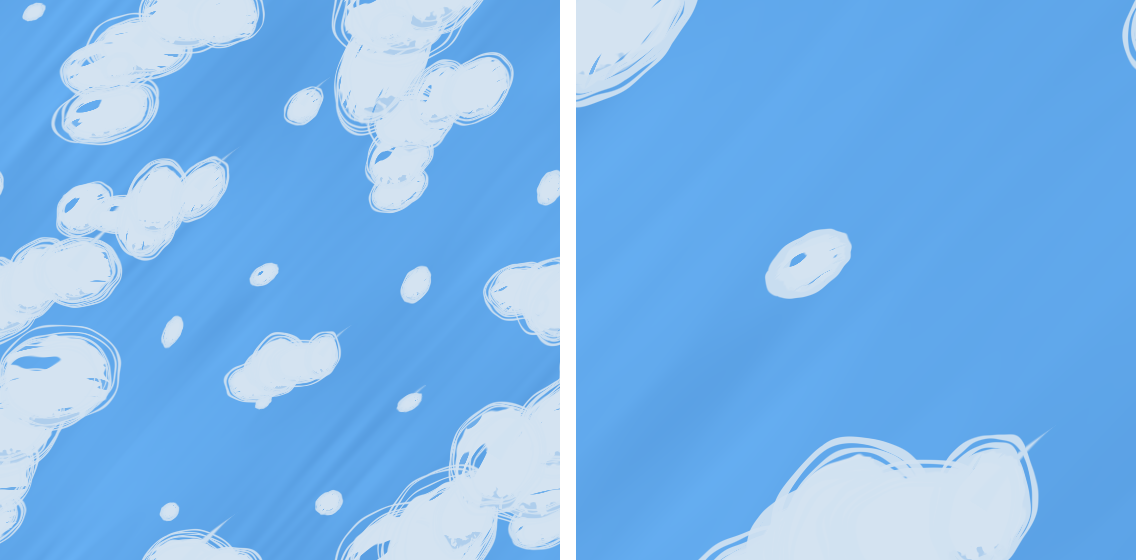
Left, the full canvas; right, a detail of the centre.
Reproduce this texture procedurally as a WebGL 1 fragment shader.

```glsl
precision highp float;
// Hand-painted sky: slanting brush streaks on blue, with scribbled pale clouds.
// Clouds are chains of puffs spread by a low-discrepancy sequence that wraps at
// the canvas edge; every puff is a ragged fill plus loose looping pen strokes.
uniform vec2 u_resolution;

const vec3 SKY_DEEP = vec3(0.345, 0.620, 0.885);
const vec3 SKY_LIGHT = vec3(0.395, 0.680, 0.945);
const vec3 CLOUD_PALE = vec3(0.830, 0.890, 0.945);
const vec3 CLOUD_SHADE = vec3(0.670, 0.800, 0.925);
const vec2 SPREAD = vec2(0.7549, 0.5698);      // step between scattered items
const vec2 CLOUD_START = vec2(0.25, 0.63);
const vec2 WISP_START = vec2(0.43, 0.22);
const float GOLDEN = 0.618;
const float BRUSH_ANGLE = 0.84;
const float CLOUD_LENGTH = 0.29;
const float PUFF_RADIUS = 0.122;
const float PEN_WIDTH = 0.0014;
const int CLOUDS = 7;
const int PUFFS = 5;
const int WISPS = 13;
const int LOOPS = 8;

float hash(vec2 p) {
  return fract(sin(dot(p, vec2(127.1, 311.7))) * 43758.55);
}

vec2 hash2(vec2 p) {
  return vec2(hash(p), hash(p + 37.3));
}

float corner(vec2 cell, vec2 offset) {
  float angle = 6.2832 * hash(cell);
  return dot(vec2(cos(angle), sin(angle)), offset);
}

float gradientNoise(vec2 p) {
  vec2 i = floor(p), f = fract(p);
  vec2 w = f * f * f * (f * (f * 6.0 - 15.0) + 10.0);
  vec2 e = vec2(1.0, 0.0);
  return mix(mix(corner(i, f), corner(i + e.xy, f - e.xy), w.x),
             mix(corner(i + e.yx, f - e.yx), corner(i + e.xx, f - e.xx), w.x), w.y);
}

vec2 rotate(vec2 p, float angle) {
  float c = cos(angle), s = sin(angle);
  return vec2(c * p.x + s * p.y, c * p.y - s * p.x);
}

// Shortest offset on a canvas that repeats every unit.
vec2 wrapOffset(vec2 d) {
  return d - floor(d + 0.5);
}

vec3 paintSky(vec2 p) {
  vec2 b = rotate(p, BRUSH_ANGLE);
  float wash = gradientNoise(p * 2.6 + 4.0);
  float broad = gradientNoise(b * vec2(1.1, 6.0) + 11.0);
  float band = smoothstep(-0.06, 0.06, gradientNoise(b * vec2(1.6, 13.0) + 23.0)) - 0.5;
  float hatch = gradientNoise(b * vec2(2.5, 48.0) + 51.0);
  float hatchArea = smoothstep(-0.05, 0.4, gradientNoise(b * vec2(2.2, 4.5) + 71.0));
  float tone = 0.5 + 0.55 * wash + 0.5 * broad + 0.16 * band;
  tone += hatch * (0.15 + 0.9 * hatchArea);
  return mix(SKY_DEEP, SKY_LIGHT, clamp(tone, -0.1, 1.15));
}

// Paints one scribbled ellipse over the colour; d is the offset from its centre.
void paintPuff(inout vec3 color, vec2 d, vec2 radii, float angle, vec2 seed, float px) {
  if (length(d) > 1.9 * radii.x) return;
  vec2 q = rotate(d, angle) / radii;
  q += 0.09 * vec2(gradientNoise(q * 1.7 + seed * 9.1), gradientNoise(q * 1.7 + seed * 5.3 + 60.0));
  float l = length(q);
  float soft = 1.2 * px / radii.y;

  // Ragged body, with gaps between strokes that open toward the rim.
  float streak = gradientNoise(vec2(q.x * 1.4, (q.y + 0.25 * q.x * q.x) * 7.0) + seed * 7.7);
  float edge = 0.88 + 0.12 * gradientNoise(q * 3.0 + seed * 3.1) + 0.08 * streak;
  float body = 1.0 - smoothstep(-soft, soft, l - edge);
  float gapLimit = mix(0.52, 0.2, smoothstep(0.35, 0.9, l));
  body *= 1.0 - 0.85 * smoothstep(0.0, 0.05 + soft, streak - gapLimit);
  float eye = length((q - vec2(-0.25, 0.4)) / vec2(0.34, 0.13)) + 0.6 * streak;
  body *= 1.0 - step(0.7, hash(seed + 8.0)) * (1.0 - smoothstep(0.9, 1.1, eye));

  // Jagged shadow along the underside.
  float down = -l * d.y / max(length(d), 0.0001);
  float jag = gradientNoise(d / radii.x * 5.0 + seed) + 0.5 * gradientNoise(d / radii.x * 13.0 + seed);
  float shade = smoothstep(0.0, 0.07, down + 0.28 * jag - 0.64);
  color = mix(color, mix(CLOUD_PALE, CLOUD_SHADE, 0.9 * shade), body);

  // Loose pen loops around the body.
  float ink = 0.0;
  for (int k = 0; k < LOOPS; k++) {
    vec2 id = seed + float(k) * 2.37;
    vec2 r = rotate(q - 0.26 * (hash2(id) - 0.5), 0.5 * (hash(id + 4.0) - 0.5));
    float size = mix(0.76, 1.04, hash(id + 6.0));
    float dist = abs(length(r * vec2(1.0, mix(0.95, 1.15, hash(id + 9.0)))) - size) * radii.y;
    float width = PEN_WIDTH * (0.9 + gradientNoise(q * 2.0 + id));
    ink = max(ink, 1.0 - smoothstep(width - 0.6 * px, width + 0.8 * px, dist));
  }
  // Some puffs get a tapered flick up to the right.
  vec2 flick = rotate(d, 1.0) / radii.x;
  flick.y += 0.12 * flick.x * flick.x - 0.1;
  float taper = 0.1 * (1.45 - flick.x);
  float tail = (1.0 - smoothstep(-soft, soft, abs(flick.y) - taper)) * step(0.0, flick.x);
  ink = max(ink, tail * step(0.72, hash(seed + 15.0)));
  color = mix(color, mix(CLOUD_PALE, CLOUD_SHADE, 0.06), 0.92 * ink);
}

void main() {
  vec2 p = gl_FragCoord.xy / u_resolution.y;
  float px = 1.0 / u_resolution.y;
  vec3 color = paintSky(p);

  // Large clouds: bent chains of puffs.
  for (int i = 0; i < CLOUDS; i++) {
    float n = float(i);
    vec2 d = wrapOffset(p - CLOUD_START - n * SPREAD);
    float size = mix(0.5, 1.15, fract(0.2 + n * GOLDEN));
    float heading = mix(0.0, 1.2, hash(vec2(n, 3.0)));
    float bend = 0.5 * (hash(vec2(n, 5.0)) - 0.5);
    for (int j = 0; j < PUFFS; j++) {
      vec2 seed = vec2(n + 1.0, float(j) + 2.0);
      float t = float(j) / float(PUFFS - 1) - 0.5;
      vec2 along = vec2(t, bend * (4.0 * t * t - 0.5)) + 0.2 * (hash2(seed) - 0.5);
      vec2 offset = rotate(along, -heading) * CLOUD_LENGTH * size;
      float r = PUFF_RADIUS * size * mix(0.55, 1.0, hash(seed + 20.0));
      vec2 radii = r * vec2(1.0, mix(0.6, 0.85, hash(seed + 30.0)));
      paintPuff(color, wrapOffset(d - offset), radii, mix(0.0, 1.3, hash(seed + 40.0)), seed, px);
    }
  }

  // Small stray wisps.
  for (int i = 0; i < WISPS; i++) {
    float n = float(i);
    vec2 seed = vec2(n + 50.0, 7.0);
    vec2 d = wrapOffset(p - WISP_START - n * SPREAD - 0.1 * hash2(seed));
    float r = mix(0.014, 0.038, fract(n * GOLDEN));
    vec2 radii = r * vec2(1.0, mix(0.5, 0.85, hash(seed + 30.0)));
    paintPuff(color, d, radii, mix(0.5, 1.3, hash(seed + 40.0)), seed, px);
  }
  gl_FragColor = vec4(color, 1.0);
}
```
